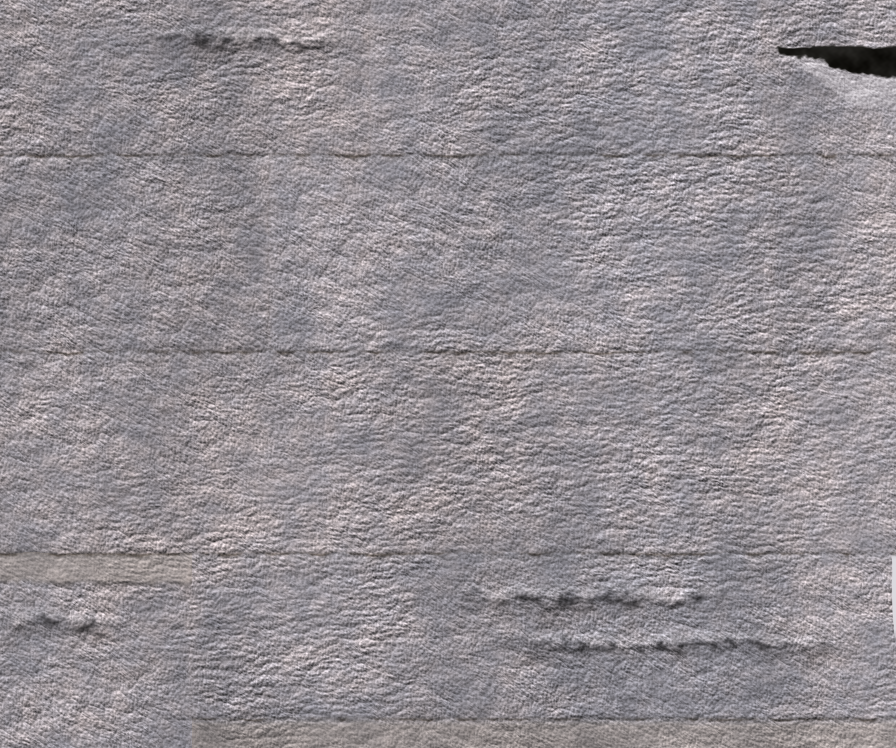
Write a Shadertoy shader that draws this texture.

```glsl
const float beds[4] = float[4](.793, .530, .260, .039);
const vec2 uprights[5] = vec2[5](vec2(.495, 1.02), vec2(.361, 1.03), vec2(.444, .872),
                                 vec2(.257, 1.3), vec2(.257, 1.3));
// Eroded ledges: centre x, y, half length
const vec3 ledges[4] = vec3[4](vec3(.343, .942, .16), vec3(.795, .198, .22),
                               vec3(.905, .136, .27), vec3(.078, .164, .09));

vec2 hash2(vec2 p) {
    vec3 q = fract(p.xyx * vec3(.1031, .1030, .0973));
    q += dot(q, q.yzx + 33.33);
    return fract((q.xx + q.yz) * q.zy);
}

// Cellular noise: distance to the nearest scattered point
float cells(vec2 p) {
    vec2 cell = floor(p), f = p - cell;
    float nearest = 4.;
    for (int y = -1; y <= 1; y++)
        for (int x = -1; x <= 1; x++) {
            vec2 o = vec2(x, y);
            vec2 d = o + hash2(cell + o + 50.) - f;
            nearest = min(nearest, dot(d, d));
        }
    return sqrt(nearest);
}

// Layered, rotated sines, roughly -1 to 1
float drift(vec2 p) {
    float sum = 0., amp = .5;
    for (int i = 0; i < 5; i++) {
        p = mat2(.8, .6, -.6, .8) * p * 1.7 + 1.3;
        sum += amp * sin(p.x + 1.4 * sin(p.y));
        amp *= .65;
    }
    return sum;
}

// Chiselled relief: level strokes blend into strokes falling to the right
float relief(vec2 p, float slant) {
    vec2 q = p + .003 * vec2(drift(p * 25.), drift(p * 25. + 9.));
    vec2 turned = mat2(.8, .6, -.6, .8) * q;
    float level = cells(q * vec2(55., 130.));
    float slanted = cells(vec2(.8 * q.x - .6 * q.y, .6 * q.x + .8 * q.y) * vec2(55., 125.));
    float strokes = mix(level, slanted, slant);
    return -strokes - .55 * cells(turned * vec2(190., 240.)) - 1.1 * cells(q * vec2(20., 32.));
}

void mainImage(out vec4 fragColor, in vec2 fragCoord) {
    vec2 p = fragCoord / iResolution.y;
    float broad = drift(p * vec2(4., 2.5)), mottle = drift(p * 14.), rough = drift(p * 45.);

    // Courses and their joints
    int row = 0;
    float bed = 1.;
    for (int i = 0; i < 4; i++) {
        float edge = beds[i] - (i == 3 ? step(p.x, .257) : 0.);
        float d = p.y - edge + .0025 * rough + .0015 * mottle;
        if (d < 0.) row = i + 1;
        bed = abs(d) < abs(bed) ? d : bed;
    }
    vec2 side = p.x - uprights[row] + .003 * rough;
    float upright = min(abs(side.x), abs(side.y));
    float column = step(0., side.x) + step(0., side.y);
    vec2 block = hash2(vec2(column + 3., float(row) * 7. + 2.));

    // Smoother strips near the foot of the wall
    float band = row == 3 ? smoothstep(.216, .226, p.y + .003 * rough) * step(p.x, .257) : 0.;
    float foot = row == 4 ? smoothstep(.0, .01, -bed) : 0.;
    float smoothness = max(band * .45, foot * .25);

    // Light from the upper left, with mineral grain
    float slant = smoothstep(-.25, .45, drift(p * 4. + 4.) + .5 * (block.x - .5) + .4 * (.6 - p.x));
    float lit = relief(p, slant) - relief(p + vec2(-.0012, .0023), slant);
    float grain = cells(p * vec2(260., 330.)) - .5;
    float shade = (.43 * lit + .16 * grain) * (1. - smoothness) * (1. + .3 * mottle);
    shade += .028 * broad + .035 * mottle + .025 * rough + .03 * (block.y - .5);
    shade += .018 * sin(p.x * 17. + 1.5 * broad) + .03 * (p.x - .6);
    shade += band * .03 * sin(p.y * 900. + 3. * rough);

    // Stone tint: cool blue to warm grey, speckled
    float warmth = .5 + .22 * broad + .25 * mottle + .25 * rough + .3 * (block.x - .5);
    vec3 tint = mix(vec3(.975, .99, 1.03), vec3(1.022, .99, .982), clamp(warmth, 0., 1.));
    tint = mix(tint, vec3(1.015, .985, .945), max(band, foot) * .7);
    vec3 color = (.588 + shade) * tint * vec3(1., .972, .987);

    // Crumbling joints with a pale rim, and faint mortar uprights
    float broken = smoothstep(-.7, .7, rough + .5 * mottle);
    color *= 1. - (.1 + .32 * broken) * exp(-pow(bed / .0022, 2.)) * vec3(.93, .97, 1.05);
    color *= 1. - .07 * exp(-pow(bed / .009, 2.));
    color += .05 * exp(-pow((bed + .006) / .004, 2.));
    color += vec3(.04, .034, .03) * exp(-pow(upright / .008, 2.));
    color *= 1. - .1 * broken * exp(-pow(upright / .002, 2.));
    color *= 1. - .3 * broken * exp(-pow((p.y - .221 + .003 * rough) / .003, 2.)) * step(p.x, .257);

    // Ledges: broken shadow below a lit edge
    for (int i = 0; i < 4; i++) {
        float reach = 1. - smoothstep(.5, 1., abs(p.x - ledges[i].x) / ledges[i].z);
        float d = p.y - ledges[i].y + .008 * mottle + .006 * rough;
        float pits = smoothstep(.2, .7, cells(p * vec2(45., 90.)));
        color *= 1. - reach * (.15 + .4 * pits) * exp(-pow(d / .007, 2.));
        color += .09 * reach * exp(-pow((d - .012) / .006, 2.));
        color *= 1. - .1 * reach * exp(-pow((d + .012) / .012, 2.));
    }

    // Deep gash at the upper right with a pale scooped lip
    float t = p.x - 1.036, wob = .003 * rough;
    float start = smoothstep(0., .006, t);
    float lipEnd = .934 - .077 * smoothstep(-.02, .13, t) + wob;
    float lip = start * smoothstep(-.004, .004, p.y - lipEnd) * smoothstep(.003, -.003, p.y - .936);
    color = mix(color, vec3(.74, .72, .74) + .8 * shade + .05 * mottle, lip * .85);
    float floorY = .931 - .24 * t + 2. * wob;
    float gash = start * smoothstep(-.003, .003, p.y - floorY)
               * smoothstep(.002, -.002, p.y - .937 - .7 * wob);
    color = mix(color, vec3(.10, .095, .085) + .05 * rough, gash);

    // Chipped pale edge at the lower right
    float chip = 1.197 - .005 * smoothstep(.13, .2, p.y) + .001 * rough;
    float chipSpan = smoothstep(.14, .16, p.y) * smoothstep(.262, .252, p.y);
    color = mix(color, vec3(.86, .85, .87), smoothstep(-.001, .001, p.x - chip) * chipSpan);

    fragColor = vec4(clamp(color, 0., 1.), 1.);
}
```
